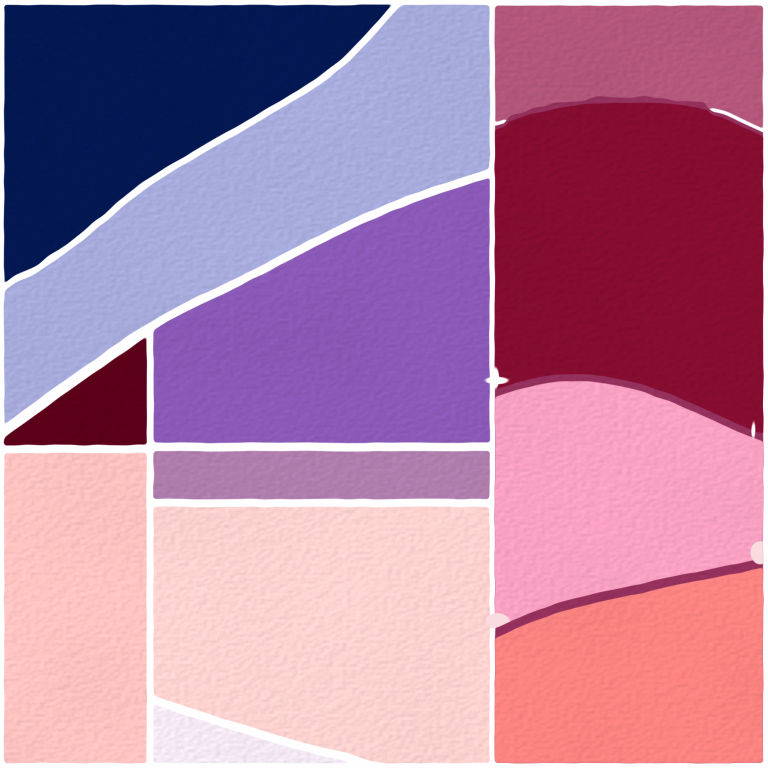
Reproduce this background procedurally as a WebGL 2 fragment shader.

```glsl
#version 300 es
precision highp float;

uniform vec2 u_resolution;
out vec4 outColor;

float hash(vec2 p) {
    vec3 q = fract(vec3(p.xyx) * 0.1031);
    q += dot(q, q.yzx + 33.33);
    return fract((q.x + q.y) * q.z);
}

float noise(vec2 p) {
    vec2 i = floor(p), f = fract(p);
    f = f * f * (3.0 - 2.0 * f);
    return mix(mix(hash(i), hash(i + vec2(1, 0)), f.x),
               mix(hash(i + vec2(0, 1)), hash(i + vec2(1, 1)), f.x), f.y);
}

// Catmull-Rom curve through seven heights evenly spaced over span
float curveHeight(float x, vec2 span, float h[7]) {
    float t = clamp((x - span.x) / (span.y - span.x), 0.0, 1.0) * 6.0;
    int i = min(int(t), 5);
    t -= float(i);
    float b = h[i], c = h[i + 1];
    float a = i > 0 ? h[max(i - 1, 0)] : 2.0 * b - c;
    float d = i < 5 ? h[min(i + 2, 6)] : 2.0 * c - b;
    return b + 0.5 * t * (c - a + t * (2.0 * a - 5.0 * b + 4.0 * c - d
             + t * (3.0 * (b - c) + d - a)));
}

// Approximate signed distance, positive above the curve
float aboveCurve(vec2 p, vec2 span, float h[7]) {
    float e = 0.002;
    float slope = (curveHeight(p.x + e, span, h) - curveHeight(p.x - e, span, h)) / (2.0 * e);
    return (p.y - curveHeight(p.x, span, h)) / sqrt(1.0 + slope * slope);
}

// Rounded box given by its lower left and upper right corners
float box(vec2 p, vec2 lo, vec2 hi) {
    float radius = 0.004;
    vec2 q = abs(p - 0.5 * (lo + hi)) - 0.5 * (hi - lo) + radius;
    return length(max(q, 0.0)) + min(max(q.x, q.y), 0.0) - radius;
}

float smoothMax(float a, float b) {
    float k = 0.004, h = max(k - abs(a - b), 0.0) / k;
    return max(a, b) + h * h * k * 0.25;
}

float ellipse(vec2 p, vec2 center, vec2 radius) {
    return (length((p - center) / radius) - 1.0) * min(radius.x, radius.y);
}

vec3 paint(vec3 base, vec3 pigment, float d, float soft) {
    return mix(base, pigment, 1.0 - smoothstep(-soft, soft, d));
}

// Embossed paper grain, lit from the upper left
float paperGrain(vec2 p) {
    vec2 q = p * vec2(170.0, 260.0);
    float relief = noise(q) - noise(q + vec2(0.5, -0.6));
    return 0.065 * relief + 0.025 * (noise(p * 380.0) - 0.5) + 0.025 * (noise(p * 9.0) - 0.5);
}

void main() {
    vec2 uv = gl_FragCoord.xy / u_resolution;
    float soft = max(0.0009, 0.8 / min(u_resolution.x, u_resolution.y));
    vec2 p = uv + 0.0014 * (vec2(noise(uv * 55.0), noise(uv * 55.0 + 40.0)) - 0.5);
    float grain = 1.0 + paperGrain(uv);
    vec2 rightSpan = vec2(0.6445, 0.9935);

    // Dividing curves
    float navyEdge = aboveCurve(p, vec2(0.0, 0.527),
        float[7](0.622, 0.674, 0.749, 0.804, 0.855, 0.912, 1.003));
    navyEdge += 0.007 * (noise(uv * 48.0) - 0.5) * (1.0 - smoothstep(0.08, 0.2, uv.x));
    float purpleEdge = aboveCurve(p, vec2(0.0, 0.638),
        float[7](0.4375, 0.514, 0.585, 0.638, 0.693, 0.740, 0.775));
    float crimsonEdge = aboveCurve(p, rightSpan,
        float[7](0.836, 0.854, 0.8645, 0.866, 0.8645, 0.853, 0.828));
    float pinkEdge = aboveCurve(p, rightSpan,
        float[7](0.488, 0.504, 0.508, 0.499, 0.480, 0.454, 0.430));
    float coralEdge = aboveCurve(p, rightSpan,
        float[7](0.176, 0.2005, 0.2175, 0.2305, 0.2435, 0.255, 0.267));
    float lavenderEdge = aboveCurve(p, vec2(0.199, 0.51),
        float[7](0.0885, 0.0716, 0.0547, 0.039, 0.0247, 0.012, -0.008));

    // Frames shared by several panels
    float upper = box(p, vec2(0.0055, 0.4206), vec2(0.6375, 0.9935));
    float lower = box(p, vec2(0.2, 0.0065), vec2(0.6375, 0.34));
    float right = box(p, vec2(0.6445, 0.0065), vec2(0.9935, 0.9925));
    vec3 color = vec3(0.995);

    // Upper left sweep
    color = paint(color, vec3(0.01, 0.09, 0.32) * grain, smoothMax(upper, 0.005 - navyEdge), soft);
    color = paint(color, vec3(0.65, 0.67, 0.86) * grain,
        smoothMax(upper, max(navyEdge + 0.004, 0.005 - purpleEdge)), soft);
    float purple = box(p, vec2(0.2, 0.4235), vec2(0.6375, 0.79));
    color = paint(color, vec3(0.54, 0.35, 0.715) * grain, smoothMax(purple, purpleEdge + 0.006), soft);
    float maroon = box(p, vec2(0.0055, 0.4206), vec2(0.191, 0.6));
    color = paint(color, vec3(0.36, 0.0, 0.1) * grain, smoothMax(maroon, purpleEdge + 0.009), soft);

    // Lower left blocks
    color = paint(color, vec3(0.985, 0.76, 0.75) * grain,
        box(p, vec2(0.0055, 0.0065), vec2(0.191, 0.41)), soft);
    color = paint(color, vec3(0.685, 0.49, 0.675) * grain,
        box(p, vec2(0.2, 0.3503), vec2(0.6375, 0.4125)), soft);
    color = paint(color, vec3(0.985, 0.82, 0.81) * grain, smoothMax(lower, 0.0055 - lavenderEdge), soft);
    color = paint(color, vec3(0.95, 0.905, 0.95) * grain, smoothMax(lower, lavenderEdge + 0.0055), soft);

    // Right column, with a brushed overlap where the white gap closes
    float closed = smoothstep(0.655, 0.668, uv.x) * (1.0 - smoothstep(0.915, 0.93, uv.x));
    float gap = mix(0.0045, -0.002, closed);
    color = paint(color, vec3(0.7, 0.34, 0.48) * grain, smoothMax(right, gap - crimsonEdge), soft);
    float brush = closed * (0.004 + 0.006 * noise(uv * vec2(50.0, 90.0)));
    color = paint(color, vec3(0.58, 0.19, 0.36) * grain, max(right, crimsonEdge - brush), soft);
    color = paint(color, vec3(0.52, 0.05, 0.19) * grain,
        smoothMax(right, max(crimsonEdge + max(gap, 0.0), 0.0045 - pinkEdge)), soft);
    color = paint(color, vec3(0.975, 0.63, 0.76) * grain,
        smoothMax(right, max(pinkEdge + 0.0045, 0.006 - coralEdge)), soft);
    color = paint(color, vec3(0.98, 0.51, 0.5) * grain, smoothMax(right, coralEdge + 0.006), soft);

    // Pale smudges and chipped corners
    vec3 blush = vec3(0.98, 0.86, 0.88);
    color = paint(color, blush, max(ellipse(p, vec2(0.648, 0.191), vec2(0.016, 0.011)), 0.006 - coralEdge), soft);
    color = paint(color, blush, max(right, ellipse(p, vec2(0.99, 0.28), vec2(0.013, 0.015))), soft);
    color = paint(color, vec3(0.995), ellipse(p, vec2(0.647, 0.505), vec2(0.015, 0.005)), soft);
    color = paint(color, vec3(0.995), ellipse(p, vec2(0.645, 0.508), vec2(0.005, 0.014)), soft);
    color = paint(color, vec3(0.995), ellipse(p, vec2(0.981, 0.44), vec2(0.0025, 0.01)), soft);

    outColor = vec4(clamp(color, 0.0, 1.0), 1.0);
}
```
